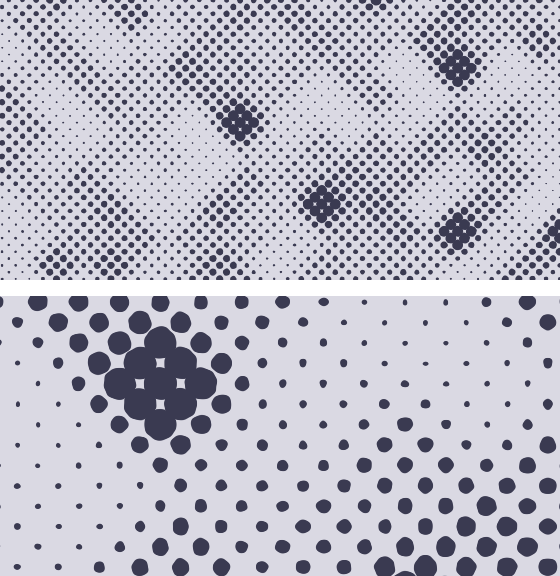
Top, the full canvas; bottom, a detail of the centre.
This pattern is drawn by a WebGL 1 fragment shader. Its source:

```glsl
precision highp float;
// Diagonal halftone screen whose dots swell into nine-dot clumps and solid rosettes.

uniform vec2 u_resolution;

const vec3 PAPER = vec3(0.853, 0.850, 0.890);
const vec3 INK = vec3(0.228, 0.228, 0.318);
const float DOT_SPACING = 0.03434;  // fraction of canvas height
const float CLUMP_SPACING = 4.0;    // in dots
const float ROSETTE_SHARE = 0.07;

float hash(vec2 p, float seed) {
  vec3 q = fract(vec3(p.xyx) * vec3(0.1031, 0.1030, 0.0973) + seed);
  q += dot(q, q.yzx + 33.33);
  return fract((q.x + q.y) * q.z);
}

// Peak dot radius of one clump; a few clumps fill in as rosettes
float clumpRadius(vec2 clump) {
  float tone = hash(clump, 0.37);
  float radius = mix(0.07, 0.40, tone);
  return mix(radius, 0.57, step(1.0 - ROSETTE_SHARE, tone));
}

// Nearly flat tone inside a clump, averaged and thinned along its seams
float dotRadius(vec2 dotId) {
  float shift = step(27.0, dotId.x);
  vec2 q = (dotId - vec2(1.0, 1.0 + shift)) / CLUMP_SPACING;
  vec2 base = floor(q);
  vec2 f = q - base;
  vec2 w = smoothstep(0.2, 0.8, f);
  float low = mix(clumpRadius(base), clumpRadius(base + vec2(1.0, 0.0)), w.x);
  float high = mix(clumpRadius(base + vec2(0.0, 1.0)), clumpRadius(base + 1.0), w.x);
  vec2 seam = clamp(1.0 - 4.0 * abs(f - 0.5), 0.0, 1.0);
  return mix(low, high, w.y) * (1.0 - 0.10 * max(seam.x, seam.y));
}

// Layered sines give the dot edges a slight press wobble
vec2 wobble(vec2 p, float amount) {
  vec2 broad = sin(p.yx * 7.3 + vec2(0.4, 2.1));
  vec2 fine = sin(p.yx * 17.1 + p * 5.7);
  return amount * (broad + 0.6 * fine);
}

// Signed distance to the nearest dot, checking neighbours for overlaps
float screenDistance(vec2 p) {
  vec2 nearest = floor(p + 0.5);
  float d = 1.0;
  for (int j = -1; j <= 1; j++) {
    for (int i = -1; i <= 1; i++) {
      vec2 dotId = nearest + vec2(float(i), float(j));
      d = min(d, length(p - dotId) - dotRadius(dotId));
    }
  }
  return d;
}

void main() {
  vec2 uv = gl_FragCoord.xy / u_resolution.y;

  // Screen turned by 45 degrees, measured in dots
  vec2 p = vec2(uv.x + uv.y, uv.y - uv.x) * 0.70711 / DOT_SPACING;
  p += vec2(-0.235, 0.08);
  p += wobble(p, 0.014);

  float pixel = 1.0 / (u_resolution.y * DOT_SPACING);
  float ink = 1.0 - smoothstep(-0.6 * pixel, 0.6 * pixel, screenDistance(p));
  gl_FragColor = vec4(mix(PAPER, INK, ink), 1.0);
}
```
